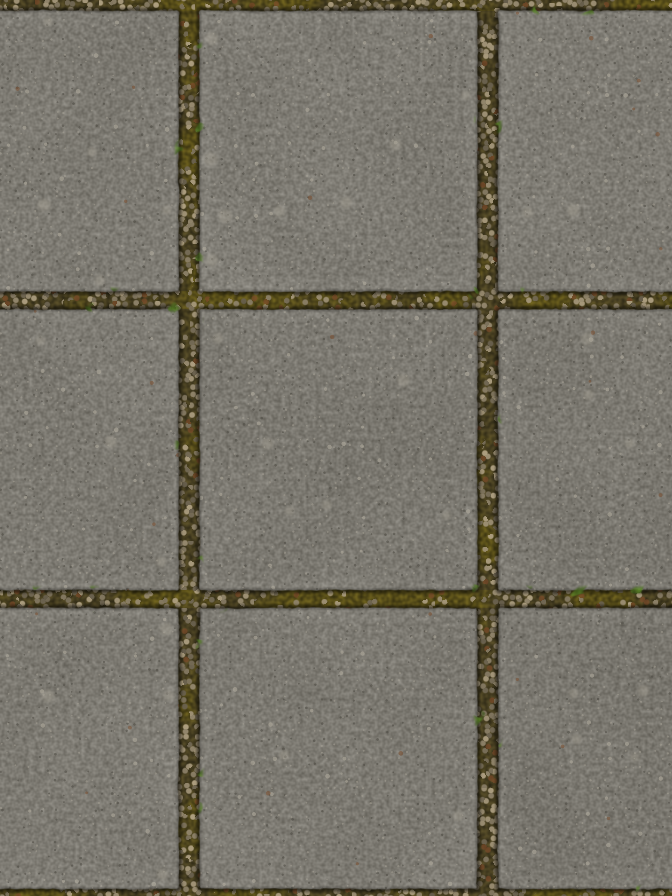
Give the GLSL for this texture, as a WebGL 1 fragment shader.

```glsl
precision highp float;
uniform vec2 u_resolution;

// Layout, in units of one slab pitch
const float ROWS = 3.0;
const vec2 JOINT_ORIGIN = vec2(0.633, -0.006);
const vec2 SLAB_HALF = vec2(0.465, 0.470);
const float CORNER = 0.008;
const float EDGE_WOBBLE = 0.007;
const float PEBBLE_SCALE = 46.0;

// Strength of wear
const float GRAIN = 0.085;
const float MOTTLE = 0.035;
const float SLAB_VARIATION = 0.018;

const vec3 CONCRETE = vec3(0.485, 0.474, 0.443);
const vec3 PALE_GRIT = vec3(0.66, 0.64, 0.59);
const vec3 DARK_PORE = vec3(0.30, 0.29, 0.26);
const vec3 SOIL = vec3(0.25, 0.22, 0.14);
const vec3 GRAVEL = vec3(0.60, 0.55, 0.45);
const vec3 MOSS = vec3(0.35, 0.31, 0.09);
const vec3 RUST = vec3(0.48, 0.29, 0.16);
const vec3 LEAF = vec3(0.30, 0.44, 0.13);

vec2 hash2(vec2 p) {
  vec3 q = fract(p.xyx * vec3(0.1031, 0.1030, 0.0973));
  q += dot(q, q.yzx + 33.33);
  return fract((q.xx + q.yz) * q.zy);
}

float cornerSlope(vec2 cell, vec2 offset) {
  float angle = 6.2832 * hash2(cell).x;
  return dot(vec2(cos(angle), sin(angle)), offset);
}

float gradientNoise(vec2 p) {
  vec2 i = floor(p), f = fract(p), e = vec2(1.0, 0.0);
  vec2 w = f * f * f * (f * (f * 6.0 - 15.0) + 10.0);
  float low = mix(cornerSlope(i, f), cornerSlope(i + e, f - e), w.x);
  float high = mix(cornerSlope(i + e.yx, f - e.yx), cornerSlope(i + 1.0, f - 1.0), w.x);
  return mix(low, high, w.y);
}

float fbm(vec2 p) {
  float sum = 0.0, gain = 0.6;
  for (int i = 0; i < 4; i++) {
    sum += gain * gradientNoise(p);
    p = p * 2.03 + 17.3;
    gain *= 0.5;
  }
  return sum;
}

// One jittered, irregular dot in a share of the grid cells
float scatter(vec2 p, float scale, float density, float radius, float soft) {
  vec2 g = p * scale, cell = floor(g);
  vec2 pick = hash2(cell + 71.7);
  vec2 centre = 0.3 + 0.4 * hash2(cell + 13.1);
  float size = radius * (0.6 + 0.4 * pick.y) + 0.12 * radius * gradientNoise(g * 5.0);
  float dist = length(fract(g) - centre);
  return step(pick.x, density) * (1.0 - smoothstep(size - soft, size + soft, dist));
}

// Nearest pebble: x = distance, y and z = its random values
vec3 pebbles(vec2 p) {
  vec2 cell = floor(p), f = fract(p);
  vec3 nearest = vec3(9.0, 0.0, 0.0);
  for (int y = -1; y <= 1; y++) {
    for (int x = -1; x <= 1; x++) {
      vec2 o = vec2(float(x), float(y));
      float dist = length(o + hash2(cell + o) - f);
      if (dist < nearest.x) nearest = vec3(dist, hash2(cell + o + 41.0));
    }
  }
  return nearest;
}

vec3 slabColor(vec2 p, vec2 id, float depth, float px) {
  float tone = SLAB_VARIATION * (hash2(id + 5.0).x - 0.5);
  tone += MOTTLE * fbm(p * 3.0 + id * 7.0);
  tone += GRAIN * (gradientNoise(p * 52.0) + gradientNoise(p * 97.0 + 9.0));
  vec3 color = CONCRETE + tone;
  color = mix(color, DARK_PORE, 0.55 * scatter(p + 3.3, 38.0, 0.22, 0.17, 19.0 * px));
  color = mix(color, PALE_GRIT, 0.50 * scatter(p, 42.0, 0.20, 0.16, 21.0 * px));
  color = mix(color, PALE_GRIT, 0.70 * scatter(p + 8.1, 17.0, 0.12, 0.13, 8.5 * px));
  color = mix(color, RUST, 0.5 * scatter(p + 5.7, 13.0, 0.025, 0.10, 6.5 * px));
  // Lichen stains and the weathered rim
  color = mix(color, PALE_GRIT, 0.42 * scatter(p + 2.4, 5.0, 0.20, 0.11, 0.045));
  color += 0.018 * (1.0 - smoothstep(0.01, 0.06, depth));
  return color * mix(0.78, 1.0, smoothstep(0.0, 0.012, depth));
}

vec3 jointColor(vec2 p, float across, float gap) {
  vec3 stone = pebbles(p * PEBBLE_SCALE);
  float growth = fbm(p * 2.6 + 4.0) + 0.10 * across;
  float mossy = smoothstep(0.0, 0.22, growth);
  vec3 color = mix(SOIL, MOSS, 0.25 + 0.65 * mossy);
  color *= 1.0 + 0.55 * gradientNoise(p * 65.0);
  float body = 1.0 - smoothstep(0.30, 0.58, stone.x);
  float shown = step(stone.y, mix(0.68, 0.22, mossy));
  vec3 rock = mix(GRAVEL * 0.68, GRAVEL * 1.2, stone.z);
  color = mix(color, rock, 0.9 * body * shown);
  color = mix(color, RUST, 0.7 * body * step(0.95, stone.y));
  return color * mix(0.5, 1.0, smoothstep(0.0, 0.018, gap));
}

void main() {
  float px = ROWS / u_resolution.y;
  vec2 p = gl_FragCoord.xy * px - JOINT_ORIGIN;
  vec2 id = floor(p), local = fract(p) - 0.5;

  // Slab outline with chipped edges
  vec2 q = abs(local) - SLAB_HALF + CORNER;
  float outline = length(max(q, 0.0)) + min(max(q.x, q.y), 0.0) - CORNER;
  outline += EDGE_WOBBLE * (0.5 * gradientNoise(p * 9.0) + 0.5 * gradientNoise(p * 34.0));
  float across = step(SLAB_HALF.y, abs(local.y));

  vec3 slab = slabColor(p, id, -outline, px);
  vec3 joint = jointColor(p, across, outline);
  vec3 color = mix(slab, joint, smoothstep(-px, px, outline));

  // Weeds rooted near the joints
  float nearJoint = smoothstep(-0.018, 0.0, outline);
  float weed = scatter(p + 0.03 * gradientNoise(p * 30.0), 11.0, 0.13, 0.20, 0.07);
  color = mix(color, LEAF * (1.0 + 0.6 * gradientNoise(p * 48.0)), 0.8 * weed * nearJoint);

  gl_FragColor = vec4(clamp(color, 0.0, 1.0), 1.0);
}
```
